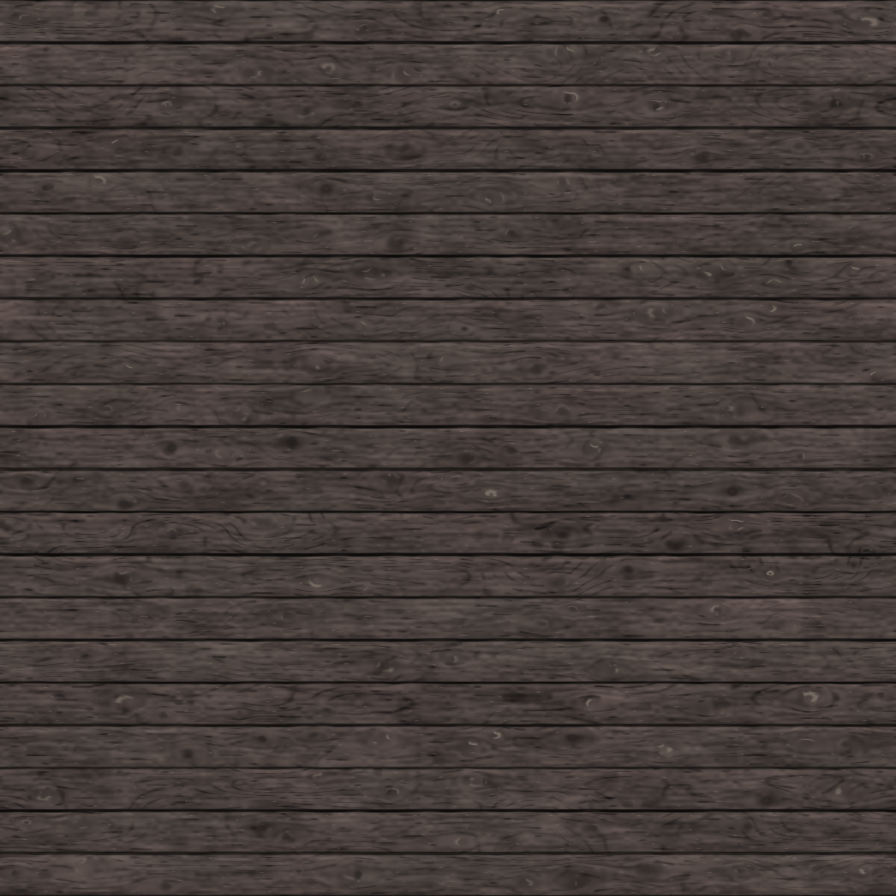
Write a WebGL 1 fragment shader that draws this texture.

```glsl
precision highp float;

uniform vec2 u_resolution;

const float BOARDS = 21.0;
const float KNOT_CELLS = 13.0;
const vec3 BROWN = vec3(0.287, 0.245, 0.234);
const vec3 GREY = vec3(0.272, 0.242, 0.226);
const vec3 PALE = vec3(0.50, 0.46, 0.42);
const vec3 KNOT_DARK = vec3(0.12, 0.105, 0.10);
const vec3 GAP = vec3(0.05, 0.046, 0.043);

float hash(vec2 p) {
  return fract(sin(dot(p, vec2(127.1, 311.7))) * 43758.5);
}

// Value noise that wraps along x after a whole number of cells
float noise(vec2 p, float period) {
  vec2 i = floor(p);
  vec2 f = fract(p);
  f = f * f * (3.0 - 2.0 * f);
  float x0 = mod(i.x, period);
  float x1 = mod(i.x + 1.0, period);
  float low = mix(hash(vec2(x0, i.y)), hash(vec2(x1, i.y)), f.x);
  float high = mix(hash(vec2(x0, i.y + 1.0)), hash(vec2(x1, i.y + 1.0)), f.x);
  return mix(low, high, f.y);
}

// Centred noise in board space: cells across the canvas and up one board
float grain(float x, float y, vec2 cells, float seed) {
  return noise(vec2(x * cells.x, y * cells.y + seed * 57.0), cells.x) - 0.5;
}

// Knots of one board: x = grain bend, y = dark core, z = ragged pale rim
vec3 knots(float x, float y, float row) {
  vec3 sum = vec3(0.0);
  float cell = floor(x * KNOT_CELLS);
  float ragged = grain(x, y, vec2(110.0, 7.0), row + 131.0);
  for (int k = -1; k <= 1; k++) {
    float c = cell + float(k);
    vec2 id = vec2(mod(c, KNOT_CELLS), row + 71.0);
    float present = step(0.45, hash(id));
    float strength = hash(id + 13.7);
    float radius = mix(0.06, 0.15, hash(id + 5.3));
    float centreX = (c + mix(0.1, 0.9, hash(id + 29.1))) / KNOT_CELLS;
    float centreY = mix(0.2, 0.8, hash(id + 41.9));
    vec2 d = vec2((x - centreX) * BOARDS / 1.7, y - centreY) / radius;
    float r = length(d) + 1.1 * ragged;
    sum.x += present * d.y * radius * exp(-dot(d, d) * 0.16);
    sum.y += present * strength * strength * exp(-r * r * 1.3);
    sum.z += present * (1.0 - strength) * exp(-pow((r - 1.0) * 3.5, 2.0))
           * smoothstep(0.0, 0.35, ragged + 0.12 * d.y);
  }
  return sum;
}

// Fine contour lines of a slow field, broken into dashes
float growthRings(float x, float y, float seed) {
  float field = grain(x, y, vec2(10.0, 1.8), seed + 3.0);
  float dashes = grain(x, y, vec2(90.0, 6.0), seed + 7.0) + 0.5;
  float lines = pow(0.5 + 0.5 * sin(field * 40.0 + y * 14.0), 5.0);
  return lines * smoothstep(0.3, 0.7, dashes);
}

vec3 wood(float x, float y, float row) {
  vec3 knot = knots(x, y, row);
  float bent = y - 0.8 * knot.x;

  // Broad stains, long streaks and fine fibres
  float stain = grain(x, y, vec2(13.0, 1.5), row);
  float blotch = grain(x, y, vec2(42.0, 3.0), row + 23.0);
  float streak = grain(x, bent, vec2(16.0, 7.0), row + 31.0);
  float fibre = grain(x, bent, vec2(44.0, 13.0), row + 43.0);
  float speck = grain(x, bent, vec2(150.0, 14.0), row + 59.0);
  float shade = 1.05 + 0.08 * (hash(vec2(row, 8.0)) - 0.5)
              + 0.17 * stain + 0.15 * blotch
              + 0.27 * streak + 0.30 * fibre + 0.24 * speck;

  float ringAmount = mix(0.12, 0.30, hash(vec2(row, 19.0)));
  shade -= ringAmount * growthRings(x, bent, row);

  // Sparse dark checks running with the fibres
  float check = grain(x, bent, vec2(60.0, 10.0), row + 149.0);
  shade -= 0.28 * smoothstep(0.27, 0.46, check);

  float tint = grain(x, y, vec2(9.0, 1.3), row + 83.0) + 0.5;
  vec3 colour = mix(BROWN, GREY, tint) * shade;
  colour = mix(colour, KNOT_DARK, clamp(0.8 * knot.y, 0.0, 0.8));

  // Pale rims and small light chips
  float chip = smoothstep(0.39, 0.48, grain(x, bent, vec2(140.0, 9.0), row + 97.0));
  float light = 0.9 * knot.z + 0.35 * chip;
  return mix(colour, PALE, clamp(light, 0.0, 0.75));
}

// Seam coverage, with its own width, depth and wear
float seamMask(float offset, float x, float seam, float pixel) {
  float width = mix(0.022, 0.042, hash(vec2(seam, 3.0)));
  float depth = mix(0.6, 1.0, hash(vec2(seam, 11.0)));
  float wear = grain(x, 0.0, vec2(50.0, 1.0), seam + 113.0);
  float soft = max(0.025, pixel * 0.7);
  float d = abs(offset + 0.014 * wear);
  return depth * (1.0 + 0.35 * wear) * (1.0 - smoothstep(width - soft, width + soft, d));
}

void main() {
  vec2 uv = gl_FragCoord.xy / u_resolution;
  float v = uv.y * BOARDS;
  float row = floor(v);
  float y = fract(v);
  float seam = floor(v + 0.5);

  vec3 colour = wood(uv.x, y, row);

  // Rounded board edges: shaded at the foot, lit at the top
  colour *= 1.0 - 0.18 * exp(-y * 14.0);
  colour *= 1.0 + 0.12 * exp(-pow((y - 0.9) * 16.0, 2.0));

  float gap = seamMask(v - seam, uv.x, mod(seam, BOARDS), BOARDS / u_resolution.y);
  colour = mix(colour, GAP, clamp(gap, 0.0, 1.0));
  gl_FragColor = vec4(colour, 1.0);
}
```
